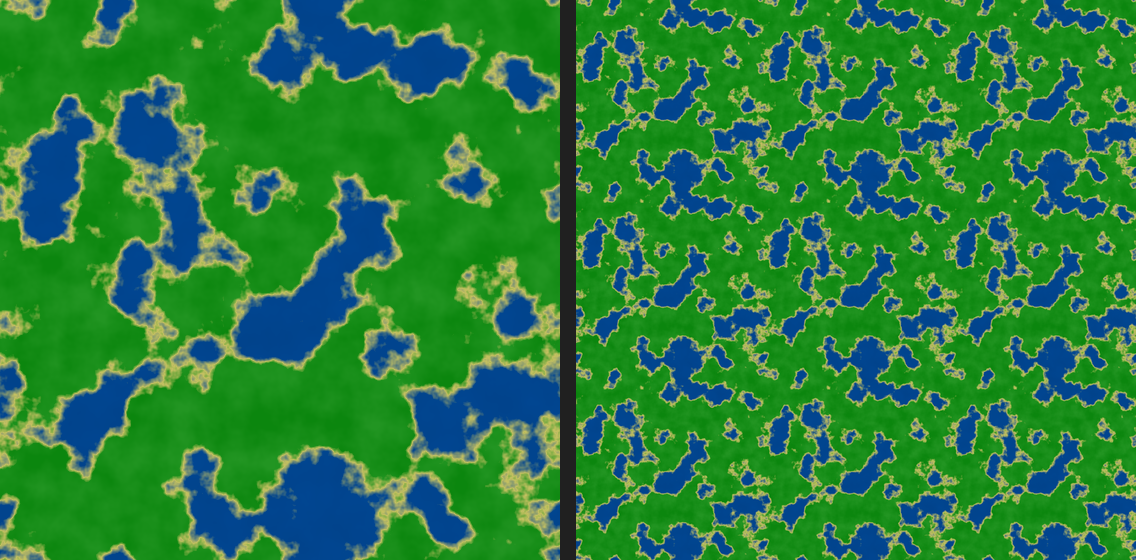
Left: one tile. Right: repeated 3 by 3.
Give the GLSL for this texture, as a Shadertoy shader.

```glsl
// Tiling map of lakes, sandy shores and green land.
// A wrapping gradient-noise fBm gives the height; a three-colour ramp paints
// water, sand and grass, and a second fBm mottles the flat areas softly.

const vec3 WATER = vec3(0.004, 0.268, 0.558);
const vec3 SAND = vec3(0.770, 0.755, 0.380);
const vec3 GRASS_DARK = vec3(0.045, 0.525, 0.055);
const vec3 GRASS_LIGHT = vec3(0.135, 0.585, 0.135);

const int LAND_CELLS = 6;          // lattice cells across the tile
const int MOTTLE_CELLS = 14;
const int LAND_OCTAVES = 6;
const int MOTTLE_OCTAVES = 4;
const float GAIN = 0.5;

const float WATER_LEVEL = -0.250;  // heights at which each colour is pure
const float SAND_LEVEL = -0.115;
const float GRASS_LEVEL = -0.020;
const float WATER_MOTTLE = 0.035;

const uint LAND_SEED = 17u;
const uint MOTTLE_SEED = 91u;
const float TAU = 6.2831853;

// Integer hash of a lattice point, from 0 to 1
float hash(ivec2 cell, uint seed) {
    uint h = uint(cell.x) * 1597334677u ^ uint(cell.y) * 3812015801u;
    h ^= seed * 2654435769u;
    h = (h ^ (h >> 16)) * 2146121005u;
    h = (h ^ (h >> 15)) * 2221713035u;
    h ^= h >> 16;
    return float(h & 0xffffffu) / 16777216.0;
}

// Contribution of one corner: its random gradient along the offset
float corner(ivec2 cell, vec2 offset, int period, uint seed) {
    ivec2 wrapped = (cell % period + period) % period;
    float angle = TAU * hash(wrapped, seed);
    return dot(vec2(cos(angle), sin(angle)), offset);
}

// Gradient noise that repeats after a whole number of cells
float gradientNoise(vec2 p, int period, uint seed) {
    ivec2 cell = ivec2(floor(p));
    vec2 f = fract(p);
    vec2 u = f * f * f * (f * (f * 6.0 - 15.0) + 10.0);
    float a = corner(cell, f, period, seed);
    float b = corner(cell + ivec2(1, 0), f - vec2(1, 0), period, seed);
    float c = corner(cell + ivec2(0, 1), f - vec2(0, 1), period, seed);
    float d = corner(cell + ivec2(1, 1), f - vec2(1, 1), period, seed);
    return mix(mix(a, b, u.x), mix(c, d, u.x), u.y);
}

// Octaves are shifted so their lattices do not line up
float fbm(vec2 uv, int cells, int octaves, uint seed) {
    float sum = 0.0;
    float amplitude = 1.0;
    for (int i = 0; i < octaves; i++) {
        vec2 shift = vec2(0.37, 0.71) * float(i);
        sum += amplitude * gradientNoise(uv * float(cells) + shift, cells, seed + uint(i));
        amplitude *= GAIN;
        cells *= 2;
    }
    return sum;
}

void mainImage(out vec4 fragColor, in vec2 fragCoord) {
    vec2 uv = fragCoord / iResolution.xy;
    float height = fbm(uv, LAND_CELLS, LAND_OCTAVES, LAND_SEED);
    float mottle = fbm(uv, MOTTLE_CELLS, MOTTLE_OCTAVES, MOTTLE_SEED);

    // Soft patches on the flat areas
    vec3 grass = mix(GRASS_DARK, GRASS_LIGHT, clamp(0.45 + 0.9 * mottle, 0.0, 1.0));
    vec3 water = WATER * (1.0 + WATER_MOTTLE * mottle);

    // Shore ramp: water to sand to grass
    float toSand = clamp((height - WATER_LEVEL) / (SAND_LEVEL - WATER_LEVEL), 0.0, 1.0);
    float toGrass = clamp((height - SAND_LEVEL) / (GRASS_LEVEL - SAND_LEVEL), 0.0, 1.0);
    vec3 color = mix(mix(water, SAND, toSand), grass, toGrass);

    fragColor = vec4(color, 1.0);
}
```
